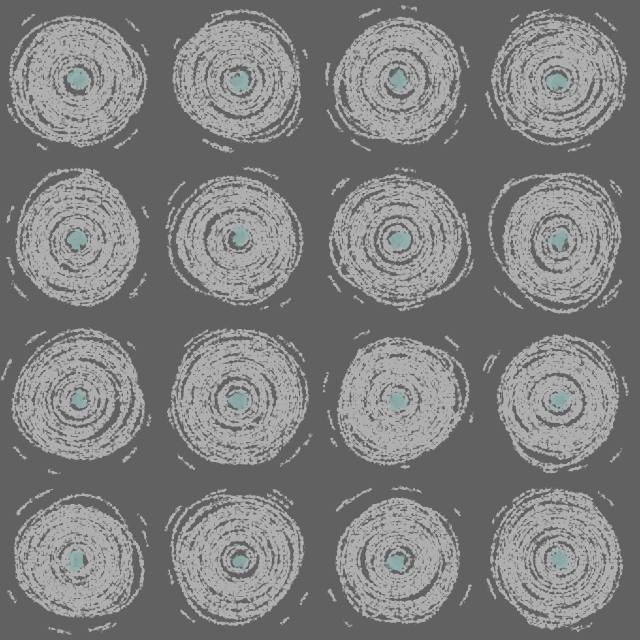
This pattern is drawn by a three.js fragment shader. Its source:

```glsl
// Chalk scribbles on a grey board: a grid of round, hand-wound balls of line, each
// built from a wobbling spiral, loose ovals, small curls and broken outer dashes,
// with a teal dab in the middle. A wrapping grain roughens every stroke.

varying vec2 vUv;

const float GRID = 4.0;               // repeats across and up
const vec2 CENTER = vec2(0.488, 0.498); // middle of a ball within its cell
const vec2 DENSE_CELL = vec2(2.0, 1.0); // the one tightly packed, curly ball
const vec3 BOARD = vec3(0.38);
const vec3 CHALK = vec3(0.685);
const vec3 TEAL = vec3(0.57, 0.69, 0.68);

// Lengths below are in cell units
const float INNER = 0.055;            // spiral start radius
const float OUTER = 0.325;            // spiral end radius
const float SPIRAL_WOBBLE = 0.14;
const float THIN = 0.0065;            // half widths of the strokes
const float THICK = 0.0135;
const float DAB_RADIUS = 0.054;
const float EDGE = 0.006;             // softness of stroke edges
const float ROUGHNESS = 0.018;        // how far the grain eats the edges
const float GRAIN_CELLS = 340.0;      // grain cells across the canvas
const float BLOT_CELLS = 120.0;

const int MAX_TURNS = 30;
const int OVALS = 8;
const int MAX_CURLS = 15;
const int DASHES = 8;
const float TAU = 6.2831853;

float hash(vec2 p) {
  vec3 q = fract(p.xyx * 0.1031);
  q += dot(q, q.yzx + 33.33);
  return fract((q.x + q.y) * q.z);
}

float noise1(float x, float seed) {
  float i = floor(x);
  float f = smoothstep(0.0, 1.0, x - i);
  return mix(hash(vec2(i, seed)), hash(vec2(i + 1.0, seed)), f);
}

// Value noise that wraps after the given number of cells
float wrapNoise(vec2 uv, float cells) {
  vec2 p = uv * cells;
  vec2 i = floor(p);
  vec2 f = smoothstep(0.0, 1.0, p - i);
  vec2 a = mod(i, cells);
  vec2 b = mod(i + 1.0, cells);
  return mix(mix(hash(a), hash(vec2(b.x, a.y)), f.x),
             mix(hash(vec2(a.x, b.y)), hash(b), f.x), f.y);
}

vec2 polar(float angle, float radius) {
  return radius * vec2(cos(angle), sin(angle));
}

vec2 rotate(vec2 p, float angle) {
  float c = cos(angle), s = sin(angle);
  return vec2(c * p.x + s * p.y, c * p.y - s * p.x);
}

// Distance to the outline of an ellipse, first order
float ovalDistance(vec2 p, vec2 axes) {
  vec2 q = p / axes;
  float len = length(q);
  return abs(len - 1.0) * len / max(length(q / axes), 0.001);
}

// One continuous line winding outward, its radius drifting with the winding phase
float spiral(vec2 p, float seed, float turns) {
  float tilt = TAU * hash(vec2(seed, 3.0));
  p = rotate(p, tilt);
  p.x *= mix(0.95, 1.12, hash(vec2(seed, 4.0)));
  float radius = length(p);
  float turn = atan(p.y, p.x) / TAU;
  float d = 1.0;
  for (int k = 0; k < MAX_TURNS; k++) {
    if (float(k) >= turns) break;
    float phase = float(k) + 0.5 + turn;
    float path = mix(INNER, OUTER, pow(phase / turns, 0.85));
    path += SPIRAL_WOBBLE * (0.3 + 2.0 * path) * (noise1(phase * 2.3, seed) - 0.5);
    float width = mix(THIN, THICK, noise1(phase * 1.7, seed + 50.0));
    d = min(d, abs(radius - path) - width);
  }
  return d;
}

// Larger off-centre ovals, and small curls hanging on the rim
float looseLoops(vec2 p, float seed, float curls) {
  float d = 1.0;
  for (int k = 0; k < OVALS + MAX_CURLS; k++) {
    float i = float(k) - float(OVALS);
    if (i >= curls) break;
    vec2 key = vec2(float(k) + 7.0, seed + 100.0);
    float a = hash(key), b = hash(key + 31.0), c = hash(key + 67.0);
    bool curl = i >= 0.0;
    float size = curl ? mix(0.07, 0.13, a) : mix(0.27, 0.40, a);
    float offset = curl ? mix(0.25, 0.31, b) : 0.045 * b;
    float angle = curl ? TAU * (i + c) / curls : TAU * c;
    vec2 q = rotate(p - polar(angle, offset), TAU * b);
    float bend = 0.012 * sin(3.0 * atan(q.y, q.x) + TAU * a);
    vec2 axes = size * vec2(1.0 + 0.1 * c, 1.0 - 0.14 * c) + bend;
    d = min(d, ovalDistance(q, axes) - mix(THIN, 0.009, c));
  }
  return d;
}

// Short, slightly bowed strokes gathered near the cell corners
float outerDashes(vec2 p, float seed) {
  float d = 1.0;
  for (int k = 0; k < DASHES; k++) {
    vec2 key = vec2(float(k) + 3.0, seed + 200.0);
    float a = hash(key), b = hash(key + 41.0);
    float angle = TAU * (0.125 + 0.25 * float(k) + 0.19 * (a - 0.5));
    float diagonal = sin(2.0 * angle);
    float reach = mix(0.40, 0.44, b) + 0.07 * diagonal * diagonal;
    vec2 q = rotate(p, angle + 0.3 * (b - 0.5));
    q.x += 1.1 * q.y * q.y - reach;
    q.y = max(abs(q.y) - mix(0.02, 0.085, hash(key + 83.0)), 0.0);
    d = min(d, length(q) - THIN);
  }
  return d;
}

void main() {
  vec2 cell = mod(floor(vUv * GRID), GRID);
  vec2 p = fract(vUv * GRID) - CENTER;
  float seed = 11.0 + 13.0 * cell.x + 57.0 * cell.y;
  bool dense = distance(cell, DENSE_CELL) < 0.5;
  float turns = dense ? 30.0 : floor(mix(18.0, 26.0, hash(vec2(seed, 1.0))));
  float curls = dense ? 15.0 : floor(mix(1.0, 5.0, hash(vec2(seed, 2.0))));

  // Chalk strokes, eaten by the grain
  float grain = wrapNoise(vUv, GRAIN_CELLS);
  float d = min(spiral(p, seed, turns), looseLoops(p, seed, curls));
  d = min(d, outerDashes(p, seed)) + ROUGHNESS * (grain - 0.5);
  float ink = 1.0 - smoothstep(-EDGE, EDGE, d);
  ink *= mix(1.0, 0.72, smoothstep(0.6, 0.95, grain));
  vec3 color = mix(BOARD, CHALK, ink);

  // Teal dab with a ragged rim
  float blot = wrapNoise(vUv, BLOT_CELLS);
  vec2 shift = 0.03 * (vec2(hash(vec2(seed, 5.0)), hash(vec2(seed, 6.0))) - 0.5);
  float dab = length(p - shift) - DAB_RADIUS + 0.045 * (blot - 0.5) + ROUGHNESS * (grain - 0.5);
  float cover = (1.0 - smoothstep(-EDGE, EDGE, dab)) * mix(0.95, 0.7, grain * blot);
  gl_FragColor = vec4(mix(color, TEAL, cover), 1.0);
}
```
